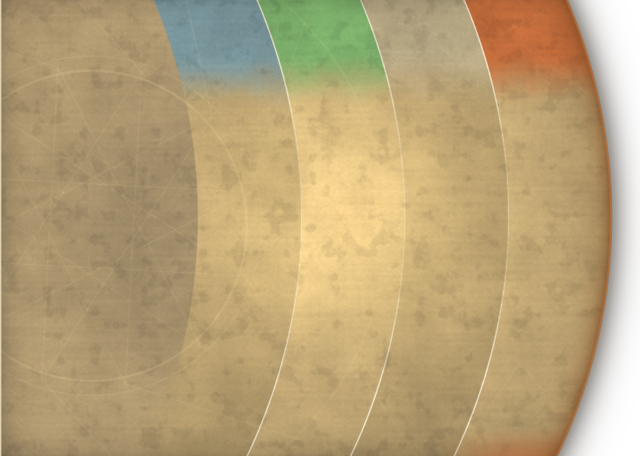
Give the GLSL for this background, as a Shadertoy shader.

```glsl
// Aged parchment with four curved bands, tinted along the top and lit by a warm glow.
// Equal circular arcs, shifted sideways, cut the bands; value noise gives the grain,
// and a ring of chords and rays gives the faint engraved lines. Unit: canvas height.

const vec2 DISC_CENTER = vec2(0.128, 0.524);
const float DISC_RADIUS = 1.214;
const float BAND_WIDTH = 0.227;
const vec2 ENGRAVING_CENTER = vec2(0.201, 0.505);
const float TAU = 6.2831853;

float hash(vec2 p) {
    return fract(sin(dot(p, vec2(127.1, 311.7))) * 43758.5453);
}

float valueNoise(vec2 p) {
    vec2 cell = floor(p), f = fract(p);
    f = f * f * (3.0 - 2.0 * f);
    return mix(mix(hash(cell), hash(cell + vec2(1, 0)), f.x),
               mix(hash(cell + vec2(0, 1)), hash(cell + vec2(1, 1)), f.x), f.y);
}

float fbm(vec2 p) {
    float sum = 0.0, weight = 0.5;
    for (int i = 0; i < 5; i++) {
        sum += weight * valueNoise(p);
        p = mat2(1.6, 1.2, -1.2, 1.6) * p + 7.3;
        weight *= 0.5;
    }
    return sum;
}

float segmentDistance(vec2 p, vec2 a, vec2 b) {
    vec2 ap = p - a, ab = b - a;
    return length(ap - ab * clamp(dot(ap, ab) / dot(ab, ab), 0.0, 1.0));
}

float stroke(float d, float width, float px) {
    return 1.0 - smoothstep(width - px * 0.5, width + px, abs(d));
}

vec2 onCircle(float turn, float radius) {
    return radius * vec2(cos(turn * TAU), sin(turn * TAU));
}

// Rings, star chords and long rays around one centre
float engraving(vec2 p, float px) {
    float r = length(p);
    float ink = stroke(r - 0.340, 0.002, px) + 0.6 * stroke(r - 0.372, 0.001, px);
    ink += 0.5 * stroke(r - 0.645, 0.002, px);
    for (int i = 0; i < 12; i++) {
        float turn = (float(i) + 0.4) / 12.0;
        vec2 node = onCircle(turn, 0.355);
        ink += 0.5 * stroke(segmentDistance(p, node, onCircle(turn + 5.0 / 12.0, 0.355)), 0.001, px);
        ink += 0.5 * stroke(segmentDistance(p, node, onCircle(turn + 0.09, 0.66)), 0.001, px);
    }
    return min(ink, 1.0);
}

// Randomly placed short scratches
float scratches(vec2 p, float px) {
    float ink = 0.0;
    for (int i = 0; i < 26; i++) {
        float id = float(i);
        vec2 a = vec2(hash(vec2(id, 1.0)) * 1.3, hash(vec2(id, 2.0)));
        vec2 b = a + onCircle(hash(vec2(id, 3.0)), 0.08 + 0.25 * hash(vec2(id, 4.0)));
        ink += 0.5 * stroke(segmentDistance(p, a, b), 0.0007, px);
    }
    return min(ink, 1.0);
}

vec3 bandTint(float band) {
    if (band < 1.5) return vec3(0.47, 0.59, 0.62);
    if (band < 2.5) return vec3(0.48, 0.69, 0.42);
    if (band < 3.5) return vec3(0.73, 0.67, 0.53);
    return vec3(0.77, 0.42, 0.23);
}

// Parchment colour of one band, with its coloured top
vec3 bandColor(vec2 p, float band, float across, float mottle) {
    vec2 g = (p - vec2(0.77, 0.52)) / vec2(0.37, 0.31);
    vec3 paper = mix(vec3(0.70, 0.605, 0.425), vec3(0.93, 0.80, 0.54), exp(-dot(g, g)));
    float shade = band < 1.5 ? 0.97 : band < 2.5 ? 1.03 : band < 3.5 ? 0.94 : 1.0;
    paper *= shade * (1.02 - 0.05 * across);
    float top = smoothstep(0.765, 0.885, p.y + 0.05 * (mottle - 0.5));
    return mix(paper, bandTint(band), top * 0.96);
}

vec3 panelColor(vec2 p) {
    vec2 g = (p - vec2(0.36, 0.52)) / vec2(0.30, 0.38);
    return mix(vec3(0.715, 0.62, 0.455), vec3(0.63, 0.55, 0.41), exp(-dot(g, g)));
}

void mainImage(out vec4 fragColor, in vec2 fragCoord) {
    float px = 1.0 / iResolution.y;
    vec2 p = fragCoord * px;
    float dy = p.y - DISC_CENTER.y;
    float chord = sqrt(DISC_RADIUS * DISC_RADIUS - dy * dy);
    float slope = chord / DISC_RADIUS;
    float edge = p.x - DISC_CENTER.x - chord;
    float bandPos = edge / BAND_WIDTH + 5.0;
    float band = clamp(floor(bandPos), 1.0, 4.0);
    float mottle = fbm(p * 14.0);

    // Bands, with the left panel fading into them near the bottom
    vec3 color = bandColor(p, band, clamp(bandPos - band, 0.0, 1.0), mottle);
    float panelEdge = (bandPos - 1.0) * BAND_WIDTH * slope;
    float soft = px + 0.10 * smoothstep(0.25, 0.0, p.y);
    color = mix(panelColor(p), color, smoothstep(-soft, soft, panelEdge));

    // Pale dividing lines, strongest away from the glow
    float nearest = clamp(floor(bandPos + 0.5), 2.0, 4.0);
    float line = stroke((bandPos - nearest) * BAND_WIDTH * slope, 0.0011, px);
    color = mix(color, vec3(0.96, 0.92, 0.82), line * mix(0.25, 0.85, smoothstep(0.08, 0.38, abs(dy))));

    // Grain, blotches, fibres and engraved lines
    float blotch = smoothstep(0.52, 0.72, fbm(p * 38.0 + 20.0));
    float fibre = valueNoise(p * vec2(9.0, 150.0)) - 0.5;
    float grain = valueNoise(p * 210.0) - 0.5;
    color *= 1.0 + 0.16 * (mottle - 0.48) - 0.07 * blotch + 0.035 * fibre + 0.04 * grain;
    float ink = 0.16 * engraving(p - ENGRAVING_CENTER, px) + 0.10 * scratches(p, px);
    color = mix(color, vec3(0.97, 0.87, 0.65), ink * (0.5 + mottle));

    // Worn borders and the burnt outer rim
    float rim = -edge * slope;
    float border = 0.20 * exp(-p.x / 0.025) + 0.13 * exp(-p.y / 0.03) + 0.10 * exp((p.y - 1.0) / 0.03);
    color *= 1.0 - border;
    float ember = smoothstep(0.07, 0.0, p.y) * smoothstep(3.7, 4.6, bandPos);
    color = mix(color, vec3(0.73, 0.43, 0.24), 0.6 * ember);
    color = mix(color, vec3(0.48, 0.27, 0.12), 0.75 * exp(-max(rim, 0.0) / 0.022));
    color = mix(color, vec3(0.76, 0.47, 0.24), 0.6 * stroke(rim - 0.002, 0.0015, px));
    color = mix(vec3(0.88, 0.82, 0.70), color, smoothstep(0.002, 0.002 + px, p.x));

    // White ground with the soft shadow of the disc
    float shadow = 0.42 * exp(-pow(max(-rim, 0.0) / 0.032, 1.3));
    vec3 ground = vec3(1.0) - shadow * vec3(0.96, 1.0, 1.04);
    fragColor = vec4(mix(ground, color, smoothstep(-px, px, rim)), 1.0);
}
```
